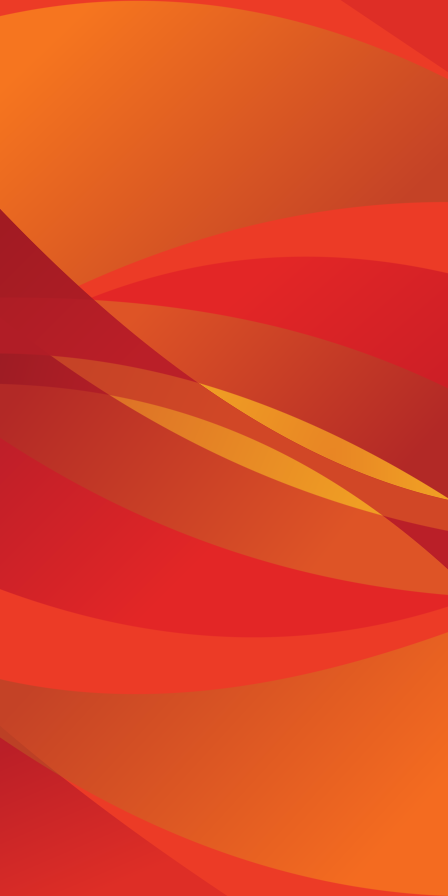
Reproduce this background procedurally as a Shadertoy shader.

```glsl
// Overlapping curved ribbons in warm reds, oranges and gold, each with a soft gradient.

// Height of a cubic curve passing through four evenly spaced heights
float curveHeight(float x, vec4 heights) {
    float s = 3.0 * x;
    vec4 basis = vec4(-(s - 1.0) * (s - 2.0) * (s - 3.0) / 6.0,
                      s * (s - 2.0) * (s - 3.0) / 2.0,
                      -s * (s - 1.0) * (s - 3.0) / 2.0,
                      s * (s - 1.0) * (s - 2.0) / 6.0);
    return dot(basis, heights);
}

// Smooth mask: 1 beneath the curve, 0 above it (y points down)
float below(vec2 p, vec4 heights, float softness) {
    return smoothstep(-softness, softness, p.y - curveHeight(p.x, heights));
}

// Linear gradient between two points
vec3 ramp(vec2 p, vec2 start, vec2 end, vec3 first, vec3 last) {
    vec2 axis = end - start;
    return mix(first, last, clamp(dot(p - start, axis) / dot(axis, axis), 0.0, 1.0));
}

void mainImage(out vec4 fragColor, in vec2 fragCoord) {
    // x runs 0..1 rightward, y runs 0..2 downward
    vec2 uv = fragCoord / iResolution.xy;
    vec2 p = vec2(uv.x, 2.0 * (1.0 - uv.y));
    float soft = 1.6 / iResolution.y;

    // Palette
    vec3 scarlet = vec3(0.925, 0.23, 0.15);
    vec3 red = vec3(0.89, 0.15, 0.15);
    vec3 crimson = vec3(0.73, 0.12, 0.155);
    vec3 maroon = vec3(0.62, 0.11, 0.14);
    vec3 rust = vec3(0.77, 0.26, 0.15);
    vec3 ember = vec3(0.87, 0.33, 0.15);
    vec3 orange = vec3(0.965, 0.46, 0.12);
    vec3 gold = vec3(0.94, 0.62, 0.14);
    vec3 amber = vec3(0.87, 0.45, 0.15);

    // Curves shared by several parts
    float underDiagonal = below(p, vec4(0.466, 0.773, 0.992, 1.116), soft);
    float underUpperLens = below(p, vec4(0.789, 0.827, 0.935, 1.112), soft);
    float underLowerLens = below(p, vec4(0.857, 0.901, 1.031, 1.271), soft);
    float underCrossing = below(p, vec4(0.708, 0.935, 1.091, 1.185), soft);
    float underWedge = below(p, vec4(0.664, 0.680, 0.742, 0.867), soft);

    // Top corner and large orange dome
    float underCorner = below(p, vec4(-0.513, -0.288, -0.063, 0.161), soft);
    vec3 color = mix(vec3(0.87, 0.18, 0.15), scarlet, underCorner);
    vec3 dome = ramp(p, vec2(0.1, 0.1), vec2(0.65, 0.68), orange, rust);
    color = mix(color, dome, below(p, vec4(0.036, 0.002, 0.049, 0.177), soft));

    // Two upper red arcs
    color = mix(color, scarlet, below(p, vec4(0.727, 0.573, 0.481, 0.451), soft));
    vec3 upperRed = ramp(p, vec2(0.6, 0.6), vec2(0.9, 0.95), red, vec3(0.8, 0.12, 0.15));
    color = mix(color, upperRed, below(p, vec4(0.763, 0.621, 0.573, 0.610), soft));

    // Rust wedge with the upper gold sliver
    vec3 wedge = ramp(p, vec2(0.35, 0.65), vec2(0.85, 1.1), ember, vec3(0.7, 0.16, 0.15));
    color = mix(color, wedge, underWedge);
    vec3 upperGold = ramp(p, vec2(0.45, 0.86), vec2(0.75, 1.0), gold, vec3(0.91, 0.52, 0.14));
    upperGold = mix(upperGold, gold, smoothstep(0.7, 1.0, p.x));
    color = mix(color, upperGold, underUpperLens);

    // Dark fold at the left and the band that leaves it
    vec3 fold = ramp(p, vec2(0.0, 0.5), vec2(0.3, 0.8), vec3(0.66, 0.11, 0.14), crimson);
    fold = mix(fold * 0.96, fold, underWedge);
    color = mix(color, fold, underDiagonal);
    vec3 band = ramp(p, vec2(0.1, 0.8), vec2(0.5, 1.0), rust, vec3(0.82, 0.28, 0.15));
    color = mix(color, band, underDiagonal * underUpperLens);

    // Shadows where the ribbons cross
    vec3 shade = ramp(p, vec2(0.0, 0.8), vec2(0.35, 0.9), maroon, crimson);
    shade = mix(crimson * 0.95, shade, underUpperLens);
    color = mix(color, shade, underCrossing);

    // Lower gold sliver and the ribbon under it
    vec3 lowerGold = ramp(p, vec2(0.27, 0.9), vec2(0.8, 1.13), amber, gold);
    vec3 ribbon = ramp(p, vec2(0.05, 0.87), vec2(0.65, 1.34), vec3(0.7, 0.16, 0.15), ember);
    color = mix(color, mix(lowerGold, ribbon, underCrossing), underLowerLens);

    // Two lower red arcs
    vec3 lowerRed = ramp(p, vec2(0.0, 1.0), vec2(0.35, 1.35), vec3(0.75, 0.12, 0.16), red);
    color = mix(color, lowerRed, below(p, vec4(0.977, 1.159, 1.273, 1.328), soft));
    color = mix(color, scarlet, below(p, vec4(1.315, 1.404, 1.419, 1.354), soft));

    // Large orange bowl
    vec3 bowl = ramp(p, vec2(0.2, 1.4), vec2(0.8, 1.95), rust, vec3(0.955, 0.42, 0.125));
    color = mix(color, bowl, below(p, vec4(1.516, 1.549, 1.508, 1.411), soft));

    // Bottom corner with its darker overlap
    float underBowl = below(p, vec4(1.646, 1.836, 1.953, 2.0), soft);
    float underFoot = below(p, vec4(1.62, 1.88, 2.104, 2.318), soft);
    vec3 foot = ramp(p, vec2(0.05, 1.65), vec2(0.2, 2.0), crimson, vec3(0.87, 0.18, 0.15));
    color = mix(color, rust * 0.96, underFoot);
    color = mix(color, mix(scarlet, foot, underFoot), underBowl);

    fragColor = vec4(color, 1.0);
}
```
